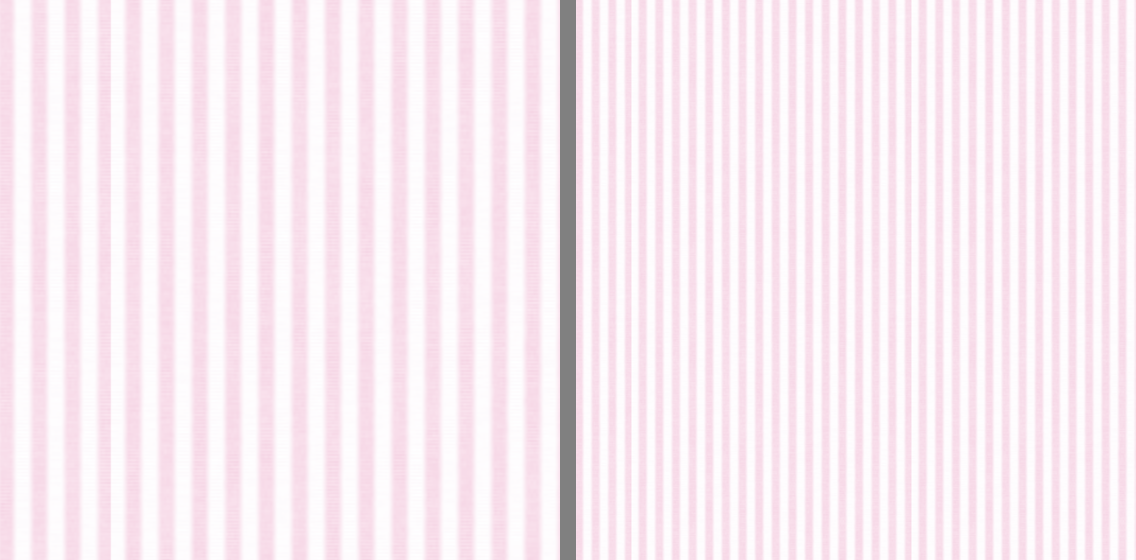
Left, the tile; right, the same tile 2 across and 2 down.
Write a Shadertoy shader that draws this pattern.

```glsl
// Soft pink vertical stripes woven into white cotton, with fine horizontal threads.

const float STRIPES = 17.0;        // stripes across
const float THREADS = 160.0;       // weft threads down
const float PITCH = 0.05944;       // stripe spacing
const float FIRST_CENTRE = 0.0108; // middle of the first stripe
const float SPLICE = 0.198;        // where the cloth is lapped over itself
const vec3 WHITE = vec3(0.995, 0.988, 0.994);
const vec3 PINK = vec3(0.971, 0.862, 0.914);
const vec3 THREAD_SHADE = vec3(0.35, 1.0, 0.65);

// Integer hash of a lattice cell, 0 to 1.
float hash(vec2 cell, float seed) {
    uvec3 q = uvec3(ivec3(vec3(cell, seed))) * uvec3(1597334673u, 3812015801u, 2798796415u);
    uint n = q.x ^ q.y ^ q.z;
    n = (n ^ (n >> 16)) * 2246822519u;
    n = (n ^ (n >> 13)) * 3266489917u;
    return float((n ^ (n >> 16)) >> 8) / 16777216.0;
}

// Value noise that wraps after a whole number of cells.
float wrapNoise(vec2 uv, vec2 cells, float seed) {
    vec2 p = uv * cells;
    vec2 i = floor(p);
    vec2 f = smoothstep(0.0, 1.0, p - i);
    vec2 a = mod(i, cells);
    vec2 b = mod(i + 1.0, cells);
    float low = mix(hash(a, seed), hash(vec2(b.x, a.y), seed), f.x);
    float high = mix(hash(vec2(a.x, b.y), seed), hash(b, seed), f.x);
    return mix(low, high, f.y);
}

// Coverage of a soft stripe; fray moves its edges in or out.
float stripe(float x, float fray) {
    float d = abs(fract((x - FIRST_CENTRE) / PITCH + 0.5) - 0.5);
    return 1.0 - smoothstep(0.115, 0.365, d + fray);
}

// Stripes on both sides of the splice; the lap makes the count whole.
float splicedStripes(float x, float fray, float pixel) {
    float lap = STRIPES * PITCH - 1.0;
    float side = smoothstep(-pixel, pixel, x - SPLICE);
    return mix(stripe(x, fray), stripe(x + lap, fray), side);
}

// Ribbed weft, stronger in some patches than in others; about -1 to 1.
float weft(vec2 uv) {
    float rib = cos(6.2831853 * THREADS * uv.y);
    float patchiness = smoothstep(0.3, 0.85, wrapNoise(uv, vec2(24.0, 18.0), 1.0));
    float slub = wrapNoise(uv, vec2(40.0, 1.5 * THREADS), 2.0) - 0.5;
    return 0.5 * rib * patchiness + slub;
}

void mainImage(out vec4 fragColor, in vec2 fragCoord) {
    vec2 uv = fragCoord / iResolution.xy;
    float pixel = 1.0 / iResolution.x;

    // Threads fade out when too fine for the canvas.
    float detail = clamp(iResolution.y / THREADS - 2.0, 0.0, 1.0);
    float threads = weft(uv) * detail;
    float grain = (wrapNoise(uv, vec2(200.0, 130.0), 3.0) - 0.5) * detail;

    // Dyed stripes with frayed edges and slightly uneven colour.
    float fray = 0.02 * threads + 0.015 * (wrapNoise(uv, vec2(34.0, 60.0), 4.0) - 0.5);
    float dye = splicedStripes(uv.x, fray, pixel);
    float fade = 0.92 + 0.12 * wrapNoise(uv, vec2(STRIPES, 11.0), 5.0);
    vec3 colour = mix(WHITE, PINK, dye * fade);

    // Thread relief, fainter on the white ground.
    float relief = threads * mix(0.012, 0.023, dye) + grain * mix(0.004, 0.016, dye);
    colour -= THREAD_SHADE * relief;

    fragColor = vec4(clamp(colour, 0.0, 1.0), 1.0);
}
```
